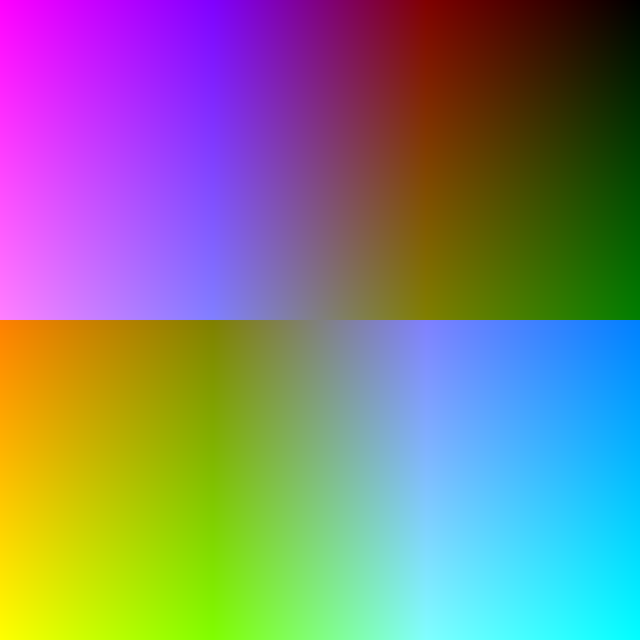
A three.js fragment shader for this background:

```glsl
// Two stacked colour fields meeting at a horizontal seam.
// Red and blue follow piecewise linear ramps across three equal columns,
// green fades upward, and blue is inverted below the seam.

varying vec2 vUv;

const float COLUMN_LEFT = 1.0 / 3.0;   // end of the first red ramp
const float COLUMN_RIGHT = 2.0 / 3.0;  // start of the second red ramp
const float RED_PLATEAU = 0.5;         // red level in the middle column
const float SEAM_HEIGHT = 0.5;
const float SEAM_SOFTNESS = 0.0009;    // half width of the seam edge

// Linear rise from 0 to 1 between two positions
float ramp(float start, float end, float position) {
  return clamp((position - start) / (end - start), 0.0, 1.0);
}

void main() {
  // Red falls in the outer columns and rests in the middle one
  float red = 1.0
    - (1.0 - RED_PLATEAU) * ramp(0.0, COLUMN_LEFT, vUv.x)
    - RED_PLATEAU * ramp(COLUMN_RIGHT, 1.0, vUv.x);

  // Green fades from the bottom to the top
  float green = 1.0 - vUv.y;

  // Blue crosses over in the middle column, in opposite ways per half
  float blueRise = ramp(COLUMN_LEFT, COLUMN_RIGHT, vUv.x);
  float upperHalf = smoothstep(SEAM_HEIGHT - SEAM_SOFTNESS,
                               SEAM_HEIGHT + SEAM_SOFTNESS, vUv.y);
  float blue = mix(blueRise, 1.0 - blueRise, upperHalf);

  gl_FragColor = vec4(red, green, blue, 1.0);
}
```
